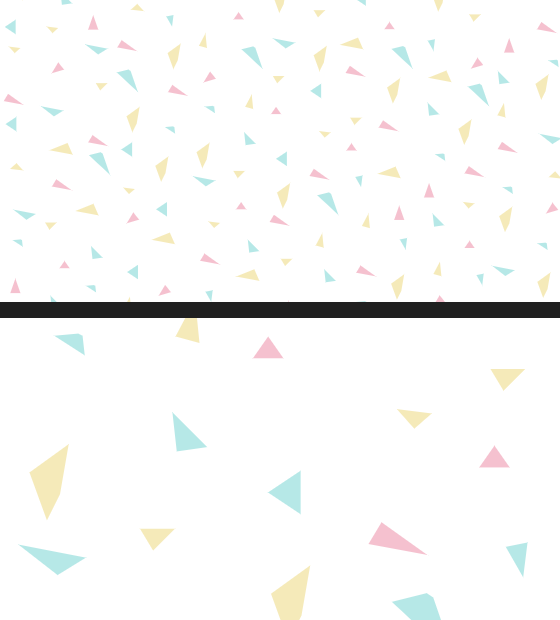
Top: the whole. Bottom: its middle third, enlarged.
Reproduce this pattern procedurally as a Shadertoy shader.

```glsl
// Scattered pastel paper shards in teal, yellow and pink on white.

const float ROWS = 8.0;    // grid rows over the canvas height
const float CELL = 52.0;   // shape units per grid cell
const float JITTER = 0.44; // spread of a shard inside its cell
const float SLOTS = 18.0;  // shard kinds, common ones counted twice

const vec3 WHITE  = vec3(1.0);
const vec3 TEAL   = vec3(0.715, 0.91, 0.905);
const vec3 YELLOW = vec3(0.96, 0.917, 0.725);
const vec3 PINK   = vec3(0.96, 0.757, 0.81);

float hash(vec2 p) {
    return fract(sin(dot(p, vec2(127.1, 311.7))) * 43758.5453);
}

// Signed distance to the line a-b, inside on the clockwise side (y down)
float edge(vec2 p, vec2 a, vec2 b) {
    return dot(p - a, normalize(vec2(b.y - a.y, a.x - b.x)));
}

float tri(vec2 p, vec2 a, vec2 b, vec2 c) {
    return max(edge(p, a, b), max(edge(p, b, c), edge(p, c, a)));
}

float quad(vec2 p, vec2 a, vec2 b, vec2 c, vec2 d) {
    return max(max(edge(p, a, b), edge(p, b, c)),
               max(edge(p, c, d), edge(p, d, a)));
}

// Teal: leaning sliver, wide wedge, clipped corner, narrow spike, arrow, big blade
float tealShard(vec2 p, int kind) {
    if (kind == 0) return tri(p, vec2(-6, -9), vec2(10, 7), vec2(-4, 9));
    if (kind == 1) return tri(p, vec2(-16, -7), vec2(15, -1), vec2(2, 7));
    if (kind == 2) return tri(p, vec2(-5, -6), vec2(5, -8), vec2(3, 8));
    if (kind == 3) return tri(p, vec2(-8, 0), vec2(7, -10), vec2(7, 10));
    if (kind == 4) return quad(p, vec2(-15, -12), vec2(1, -16), vec2(4, -14), vec2(14, 15));
    return quad(p, vec2(-7, -4), vec2(4, -5), vec2(6, -4), vec2(7, 5));
}

// Yellow: two small drops, long wedge, upright spike, flat roof, kite
float yellowShard(vec2 p, int kind) {
    if (kind == 0) return tri(p, vec2(-8, -5), vec2(8, -5), vec2(-2, 5));
    if (kind == 1) return tri(p, vec2(-8, -4), vec2(8, -2), vec2(0, 5));
    if (kind == 2) return tri(p, vec2(-16, 1), vec2(9, -9), vec2(16, 7));
    if (kind == 3) return tri(p, vec2(3, -10), vec2(5, 10), vec2(-6, 7));
    if (kind == 4) return tri(p, vec2(0, -5), vec2(9, 5), vec2(-9, 3));
    return quad(p, vec2(9, -17), vec2(5, 6), vec2(-1, 18), vec2(-9, -4));
}

// Pink: tall peak, small peak, tilted peak, long dart
float pinkShard(vec2 p, int kind) {
    if (kind == 0) return tri(p, vec2(0, -10), vec2(7, 10), vec2(-7, 10));
    if (kind == 1) return tri(p, vec2(0, -5), vec2(7, 5), vec2(-7, 5));
    if (kind == 2) return tri(p, vec2(0, -8), vec2(8, 2), vec2(-9, 7));
    return tri(p, vec2(-7, -7), vec2(14, 8), vec2(-13, 3));
}

// Shard centre in grid units: odd columns drop by half a cell
vec2 shardCentre(vec2 cell) {
    vec2 jitter = vec2(hash(cell), hash(cell + 37.0)) - 0.5;
    return cell + 0.5 + vec2(0.0, 0.5 * mod(cell.x, 2.0)) + JITTER * jitter;
}

// Spread the kinds evenly, with a little disorder
int shardSlot(vec2 cell) {
    float shuffle = floor(4.0 * hash(cell + 71.0));
    return int(mod(5.0 * cell.x + 7.0 * cell.y + shuffle, SLOTS));
}

// Blend one shard over the colour below it
vec3 paintShard(vec3 below, vec2 p, int slot, float pixel) {
    float d;
    vec3 ink;
    if (slot < 7) {
        d = tealShard(p, slot);
        ink = TEAL;
    } else if (slot < 13) {
        d = yellowShard(p, slot - 7);
        ink = YELLOW;
    } else {
        d = pinkShard(p, slot - 13);
        ink = PINK;
    }
    return mix(below, ink, clamp(0.5 - d / pixel, 0.0, 1.0));
}

void mainImage(out vec4 fragColor, in vec2 fragCoord) {
    // Grid coordinates with y pointing down
    vec2 grid = vec2(fragCoord.x, iResolution.y - fragCoord.y) * ROWS / iResolution.y;
    float pixel = ROWS * CELL / iResolution.y;
    vec2 home = floor(grid);
    vec3 color = WHITE;

    // Shards of the nearby cells
    for (int y = -2; y <= 1; y++) {
        for (int x = -1; x <= 1; x++) {
            vec2 cell = home + vec2(x, y);
            vec2 p = (grid - shardCentre(cell)) * CELL;
            color = paintShard(color, p, shardSlot(cell), pixel);
        }
    }
    fragColor = vec4(color, 1.0);
}
```
